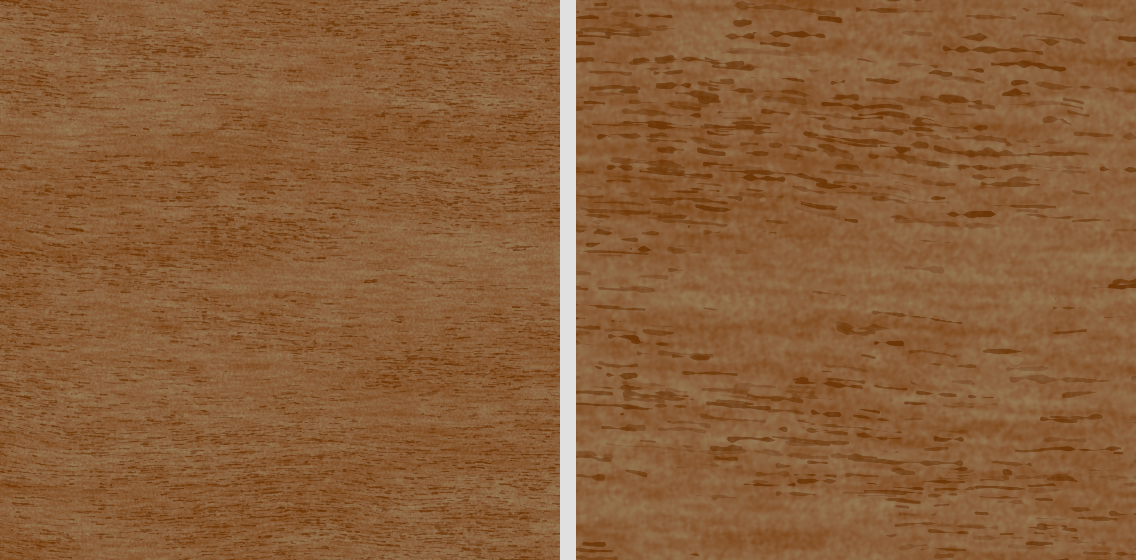
Left, the full canvas; right, a detail of the centre.
Give the GLSL for this texture, as a Shadertoy shader.

```glsl
// Brown hardwood with horizontal, gently waving grain.
// Stretched value noise gives clouds, fibres and crisp speckle; loops of jittered
// cells scatter broken dark pores and a few pale flecks; one ramp colours it all.
#define DARK_WOOD vec3(0.50, 0.29, 0.10)
#define PALE_WOOD vec3(0.57, 0.44, 0.29)
#define BASE_TONE 0.61
#define CLOUD_AMOUNT 0.40
#define STREAK_AMOUNT 0.46
#define SPECKLE_AMOUNT 0.52
#define PORE_DEPTH 0.85
#define PORE_WIDTH 0.0010
#define PORE_DENSITY 0.72
#define GRAIN_TILT 0.035
#define GRAIN_WAVE 0.045
#define FLECK_DENSITY 0.09

float hash(vec2 p) {
    return fract(sin(dot(p, vec2(127.1, 311.7))) * 43758.5453);
}

// Smooth value noise centred on zero, from -0.5 to 0.5
float noise(vec2 p) {
    vec2 cell = floor(p), f = fract(p);
    f = f * f * (3.0 - 2.0 * f);
    float low = mix(hash(cell), hash(cell + vec2(1, 0)), f.x);
    float high = mix(hash(cell + vec2(0, 1)), hash(cell + vec2(1, 1)), f.x);
    return mix(low, high, f.y) - 0.5;
}

// Two octaves, for softer and less regular shapes
float cloud(vec2 p) {
    return 0.7 * noise(p) + 0.45 * noise(p * 2.13 + 17.3);
}

// Follow the grain: a slight slope, broad waves and a fine wobble
vec2 bendGrain(vec2 p) {
    float wave = GRAIN_WAVE * noise(p * vec2(2.3, 3.1) + 4.7);
    wave += 0.010 * noise(p * vec2(7.0, 9.0) + 31.0);
    wave += 0.0030 * noise(p * vec2(50.0, 60.0));
    return vec2(p.x, p.y + GRAIN_TILT * p.x + wave);
}

// Fine sandy surface, turned off the axes so that no weave shows
float speckle(vec2 p) {
    vec2 turned = vec2(0.8 * p.x - 0.6 * p.y, 0.6 * p.x + 0.8 * p.y);
    return 0.75 * noise(turned * 290.0) + 0.8 * noise(turned.yx * 470.0 + 5.0);
}

// One layer of dashes, each lying somewhere inside its own long cell
float poreLayer(vec2 p, vec2 cells, float density, float seed, float rough, float blur) {
    vec2 q = p * cells;
    q.x += 23.0 * hash(vec2(floor(q.y), seed));
    vec2 cell = floor(q) + seed * 37.0;
    vec2 f = fract(q);
    float halfLength = mix(0.08, 0.44, hash(cell + 5.3));
    float height = mix(0.25, 0.75, hash(cell + 9.1));
    vec2 gap = vec2(max(abs(f.x - 0.5) - halfLength, 0.0), f.y - height) / cells;
    float width = PORE_WIDTH * rough * mix(0.6, 1.3, hash(cell + 2.9));
    float line = smoothstep(-blur, blur, width - length(gap));
    float strength = mix(0.3, 1.0, hash(cell + 13.7));
    return line * strength * step(hash(cell), density);
}

// Layers of shorter and denser pores, gathered in patches and frayed along their length
float pores(vec2 p, float blur) {
    float patches = cloud(p * vec2(4.0, 13.0) + 61.0);
    float density = PORE_DENSITY * smoothstep(-0.42, 0.38, patches);
    float rough = 0.85 + 2.4 * noise(p * vec2(190.0, 230.0) + 2.0);
    float mask = 0.0;
    for (int i = 0; i < 4; i++) {
        float n = float(i);
        vec2 cells = vec2(13.0 + 8.0 * n, 92.0 + 23.0 * n);
        mask = max(mask, poreLayer(p, cells, density, n + 1.0, rough, blur));
    }
    return mask;
}

// Rare small pale spots
float flecks(vec2 p, float blur) {
    vec2 q = p * 14.0;
    vec2 cell = floor(q);
    vec2 centre = 0.2 + 0.6 * vec2(hash(cell + 3.1), hash(cell + 7.7));
    vec2 offset = (fract(q) - centre) / 14.0;
    float radius = mix(0.0015, 0.0035, hash(cell + 11.3));
    radius *= 1.0 + noise(p * 300.0);
    float spot = smoothstep(-blur, blur, radius - length(offset * vec2(0.8, 1.0)));
    return spot * step(hash(cell + 19.0), FLECK_DENSITY);
}

// Dark to pale wood, slightly rosier halfway
vec3 woodColour(float tone) {
    float middle = max(4.0 * tone * (1.0 - tone), 0.0);
    return mix(DARK_WOOD, PALE_WOOD, tone) + middle * vec3(0.005, -0.005, 0.015);
}

void mainImage(out vec4 fragColor, in vec2 fragCoord) {
    vec2 p = fragCoord / iResolution.y;
    float blur = 0.55 / iResolution.y;
    vec2 grain = bendGrain(p);

    // Broad light and dark bands
    float tone = BASE_TONE + CLOUD_AMOUNT * cloud(grain * vec2(2.6, 9.0) + 8.0);

    // Fibres, from wide to hair thin
    float fibres = 0.6 * noise(grain * vec2(7.0, 48.0));
    fibres += 0.7 * noise(grain * vec2(17.0, 115.0) + 3.0);
    fibres += 1.1 * noise(grain * vec2(45.0, 270.0) + 7.0);
    tone += STREAK_AMOUNT * fibres + SPECKLE_AMOUNT * speckle(p);

    // Pores and flecks
    float pore = pores(grain, blur);
    tone -= PORE_DEPTH * pore;
    tone = mix(tone, 1.15, 0.7 * flecks(p, blur));

    vec3 wood = woodColour(clamp(tone, -0.35, 1.2));
    fragColor = vec4(wood * (1.0 - 0.10 * pore), 1.0);
}
```
